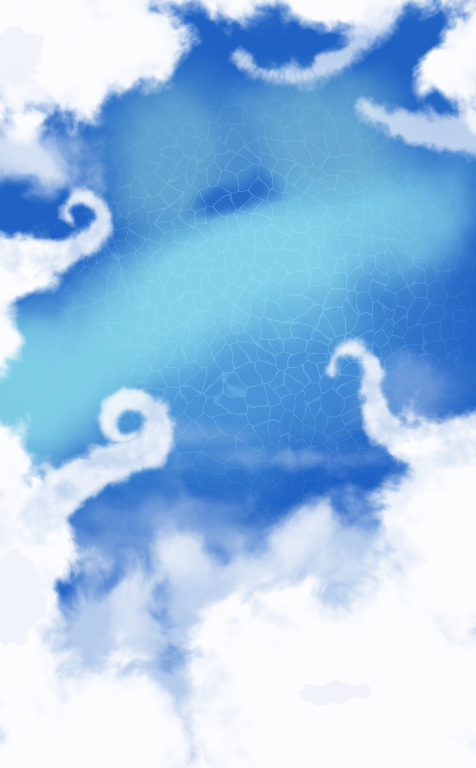
A Shadertoy shader for this background:

```glsl
const vec3 DEEP = vec3(0.13, 0.39, 0.77);
const vec3 MID = vec3(0.31, 0.60, 0.85);
const vec3 TEAL = vec3(0.43, 0.69, 0.83);
const vec3 CYAN = vec3(0.51, 0.82, 0.91);
const vec3 HAZE = vec3(0.64, 0.75, 0.91);
const vec3 SHADE = vec3(0.84, 0.89, 0.96);
const vec3 WHITE = vec3(0.985, 0.988, 0.995);

vec2 hash2(vec2 p) {
    return fract(sin(vec2(dot(p, vec2(127.1, 311.7)), dot(p, vec2(269.5, 183.3)))) * 43758.5);
}

float noise(vec2 p) {
    vec2 i = floor(p), f = fract(p);
    f = f * f * (3.0 - 2.0 * f);
    return mix(mix(hash2(i).x, hash2(i + vec2(1, 0)).x, f.x),
               mix(hash2(i + vec2(0, 1)).x, hash2(i + vec2(1, 1)).x, f.x), f.y);
}

float fbm(vec2 p) {
    float sum = 0.0, amp = 0.5;
    for (int i = 0; i < 5; i++) {
        sum += amp * noise(p);
        p = mat2(1.6, 1.2, -1.2, 1.6) * p + 7.3;
        amp *= 0.5;
    }
    return sum;
}

// Approximate distance to an ellipse, negative inside
float ellipse(vec2 p, vec2 c, vec2 r) {
    return (length((p - c) / r) - 1.0) * min(r.x, r.y);
}

float glow(vec2 p, vec2 c, vec2 r, float angle) {
    float s = sin(angle), k = cos(angle);
    vec2 q = mat2(k, -s, s, k) * (p - c);
    return smoothstep(1.4, 0.3, length(q / r));
}

float cover(float d, float softness) {
    return smoothstep(softness, -softness, d);
}

// Tapered quadratic curve; w holds the first and last half width
float arm(vec2 p, vec2 a, vec2 b, vec2 c, vec2 w) {
    float d = 1e3;
    for (int i = 0; i <= 24; i++) {
        float t = float(i) / 24.0;
        vec2 q = mix(mix(a, b, t), mix(b, c, t), t);
        d = min(d, length(p - q) - mix(w.x, w.y, t));
    }
    return d;
}

// Tapered spiral; r and w run from outside to inside
float curl(vec2 p, vec2 c, vec2 r, float start, float turn, vec2 w) {
    float d = 1e3;
    for (int i = 0; i <= 36; i++) {
        float t = float(i) / 36.0, a = start + turn * t;
        vec2 q = c + mix(r.x, r.y, t) * vec2(cos(a), sin(a));
        d = min(d, length(p - q) - mix(w.x, w.y, t));
    }
    return d;
}

// Thin borders between scattered cells
float veins(vec2 p) {
    vec2 cell = floor(p), near = vec2(9.0);
    for (int y = -1; y <= 1; y++)
    for (int x = -1; x <= 1; x++) {
        vec2 g = cell + vec2(x, y);
        float d = length(g + hash2(g) - p);
        near = d < near.x ? vec2(d, near.x) : vec2(near.x, min(near.y, d));
    }
    return smoothstep(0.11, 0.0, near.y - near.x);
}

vec3 sky(vec2 p, vec2 warp) {
    vec2 q = p + warp * 9.0;
    vec3 col = mix(DEEP, MID, 0.9 * glow(q, vec2(29, 52), vec2(29, 13), 0.25));
    col = mix(col, TEAL, 0.85 * glow(q, vec2(22, 79), vec2(10, 11), -0.3));
    col = mix(col, TEAL, 0.9 * glow(q, vec2(42, 81), vec2(12, 9), 0.0));
    col = mix(col, CYAN, glow(q, vec2(28, 63), vec2(36, 9.5), 0.42));
    col = mix(col, CYAN, 0.9 * glow(q, vec2(4, 48), vec2(15, 9), 0.4));
    col = mix(col, CYAN, 0.6 * glow(q, vec2(54, 71), vec2(9, 9), 0.0));
    col = mix(col, DEEP, 0.85 * glow(q, vec2(30, 73.5), vec2(5.5, 2.4), 0.2));
    float veinArea = glow(p, vec2(34, 62), vec2(25, 24), 0.0);
    return mix(col, CYAN + 0.1, 0.3 * veinArea * veins(p * 0.48 + warp * 3.0));
}

float cloudBanks(vec2 p) {
    // Upper corners and rim
    float d = ellipse(p, vec2(4, 94), vec2(16, 10));
    d = min(d, ellipse(p, vec2(16, 95), vec2(9, 7.5)));
    d = min(d, ellipse(p, vec2(40, 102), vec2(28, 5)));
    d = min(d, ellipse(p, vec2(61, 93), vec2(5, 8)));
    // Left side
    d = min(d, ellipse(p, vec2(0, 66), vec2(6, 5)));
    d = min(d, ellipse(p, vec2(-1, 59), vec2(3.5, 6)));
    d = min(d, ellipse(p, vec2(0, 39), vec2(3.5, 6)));
    d = min(d, ellipse(p, vec2(1, 22), vec2(8.5, 17)));
    // Lower heaps
    d = min(d, ellipse(p, vec2(13, 4), vec2(13, 10.5)));
    d = min(d, ellipse(p, vec2(47, 9), vec2(25, 15)));
    d = min(d, ellipse(p, vec2(59, 31), vec2(11, 15)));
    return min(d, p.y - 2.0);
}

void mainImage(out vec4 fragColor, in vec2 fragCoord) {
    vec2 p = 100.0 * fragCoord / iResolution.y;   // percent of the height
    vec2 warp = vec2(fbm(p * 0.09), fbm(p * 0.09 + 31.0)) - 0.48;
    float billow = fbm(p * 0.17 + warp * 1.5) - 0.48;
    float fine = fbm(p * 0.5 + 11.0) - 0.48;
    vec3 col = sky(p, warp);

    // Lavender haze and thin streaks
    float haze = 0.6 * cover(ellipse(p, vec2(27, 30), vec2(20, 4.5)) + billow * 9.0, 3.0);
    haze = max(haze, 0.5 * cover(ellipse(p, vec2(55, 49), vec2(6, 4)) + billow * 7.0, 3.0));
    haze = max(haze, 0.6 * cover(ellipse(p, vec2(42, 40.3), vec2(11, 1.6)) + billow * 5.0, 1.5));
    haze = max(haze, 0.4 * cover(ellipse(p, vec2(26, 43.5), vec2(7, 1.2)) + billow * 4.0, 1.5));
    col = mix(col, HAZE, haze);

    // Soft veil behind the lower heaps
    float veil = ellipse(p, vec2(31, 21), vec2(16, 9));
    veil = min(veil, ellipse(p, vec2(14, 17), vec2(11, 8)));
    veil = min(veil, ellipse(p, vec2(45, 26), vec2(12, 9)));
    veil = min(veil, ellipse(p, vec2(2, 79), vec2(7, 3.5)));
    veil = min(veil, p.y - 17.0);
    vec3 veilColor = mix(SHADE, WHITE, clamp(0.4 - billow * 3.0, 0.0, 1.0));
    col = mix(col, veilColor, 0.82 * cover(veil + billow * 10.0, 2.8));

    // Bright banks
    vec3 bankColor = mix(WHITE, SHADE, clamp(0.2 + billow * 1.6 + fine, 0.0, 0.7));
    float bank = cloudBanks(p) + billow * 9.0 + fine * 2.0;
    col = mix(col, mix(bankColor, WHITE, cover(bank + 2.5, 2.5)), cover(bank, 1.5));

    // Curled tendrils and upper wisps
    float tendril = arm(p, vec2(5.2, 32), vec2(8, 38.5), vec2(19.4, 41.2), vec2(3.2, 2.2));
    tendril = min(tendril, curl(p, vec2(16.7, 44.7), vec2(4.4, 1.6), -0.9, 6.0, vec2(2.2, 0.5)));
    tendril = min(tendril, arm(p, vec2(0, 66), vec2(7.5, 65.5), vec2(11.8, 68.9), vec2(3, 1.5)));
    tendril = min(tendril, curl(p, vec2(10.2, 72), vec2(3.5, 1.1), -1.1, 5.0, vec2(1.5, 0.4)));
    tendril = min(tendril, arm(p, vec2(62, 43), vec2(49.5, 38.5), vec2(48.2, 50), vec2(3.5, 1.5)));
    tendril = min(tendril, curl(p, vec2(45.6, 51.8), vec2(3.2, 2.4), -0.6, 4.0, vec2(1.5, 0.35)));
    float wisp = arm(p, vec2(31.2, 92.8), vec2(39, 85.5), vec2(49.5, 97.4), vec2(0.4, 2));
    wisp = min(wisp, arm(p, vec2(47.5, 86), vec2(51.5, 82.5), vec2(62, 82.8), vec2(1, 2.8)));
    float curlAlpha = cover(tendril + fine * 2.0, 0.6) * mix(0.9, 0.6, smoothstep(-0.8, 0.3, tendril));
    col = mix(col, mix(SHADE, WHITE, clamp(0.55 - fine * 2.5, 0.0, 1.0)), curlAlpha);
    col = mix(col, mix(SHADE, WHITE, 0.5), 0.75 * cover(wisp + fine * 3.0, 1.0));

    // Pale flat patches
    float patches = ellipse(p, vec2(2.5, 93), vec2(3.3, 3.7));
    patches = min(patches, ellipse(p, vec2(2, 22), vec2(3.4, 6)));
    patches = min(patches, ellipse(p, vec2(43, 9.8), vec2(3.6, 1.5)));
    col = mix(col, vec3(0.93, 0.95, 0.975), 0.8 * cover(patches + fine * 3.0, 0.2));
    fragColor = vec4(col, 1.0);
}
```
